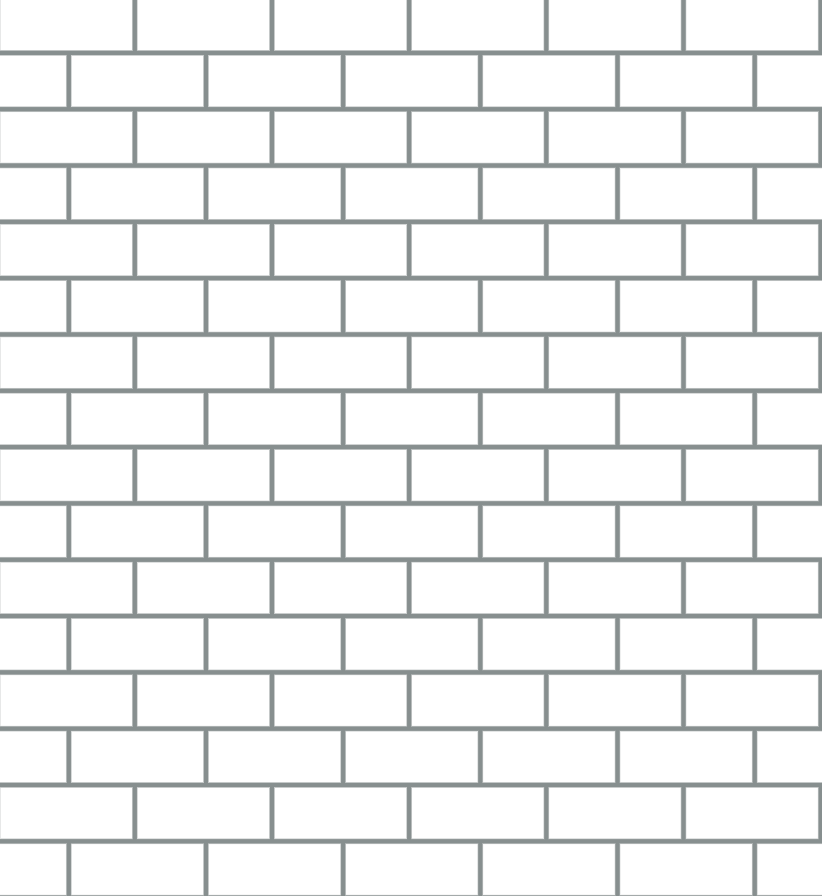
Give the GLSL for this pattern, as a Shadertoy shader.

```glsl
// White running-bond brick wall with thin grey mortar joints.
// Lengths are fractions of the canvas height.
#define BRICK_SIZE   vec2(0.1531, 0.06285)
#define WALL_ORIGIN  vec2(0.0768, -0.0018)
#define ROW_SHIFT    0.481
#define JOINT_WIDTH  0.0055
#define EDGE_SOFT    0.0011
#define BRICK_COLOR  vec3(1.0)
#define JOINT_COLOR  vec3(0.53, 0.56, 0.56)

// Distance to the nearest whole multiple of a period
float distanceToRepeat(float position, float period) {
    return abs(position - period * floor(position / period + 0.5));
}

// Distance to the centre line of the nearest joint
float jointDistance(vec2 p) {
    float row = floor(p.y / BRICK_SIZE.y);
    float shift = ROW_SHIFT * BRICK_SIZE.x * mod(row, 2.0);
    float bedJoint = distanceToRepeat(p.y, BRICK_SIZE.y);
    float headJoint = distanceToRepeat(p.x - shift, BRICK_SIZE.x);
    return min(bedJoint, headJoint);
}

void mainImage(out vec4 fragColor, in vec2 fragCoord) {
    vec2 p = fragCoord / iResolution.y - WALL_ORIGIN;

    // Soft edge, never narrower than half a pixel
    float soft = max(EDGE_SOFT, 0.5 / iResolution.y);
    float edge = jointDistance(p) - 0.5 * JOINT_WIDTH;
    float joint = 1.0 - smoothstep(-soft, soft, edge);

    fragColor = vec4(mix(BRICK_COLOR, JOINT_COLOR, joint), 1.0);
}
```
